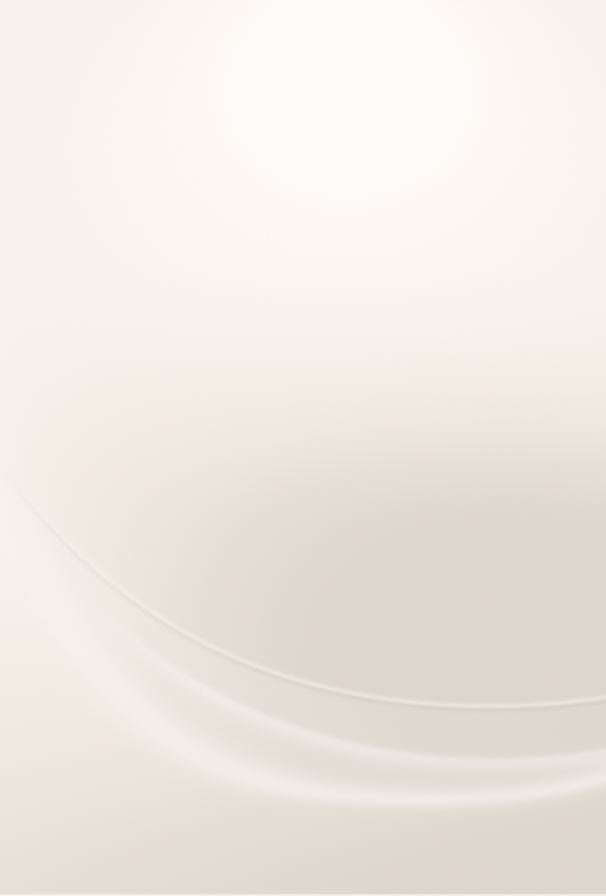
This background is drawn by a WebGL 1 fragment shader. Its source:

```glsl
precision highp float;
// Soft cream backdrop: a pale glow above, a warm grey hollow below it,
// and three sweeping satin folds along the lower left.
// Folds are quartic bowls, shaded by their approximate signed distance.

uniform vec2 u_resolution;

const vec3 GLOW = vec3(0.993, 0.982, 0.972);
const vec3 HALO = vec3(0.990, 0.960, 0.940);
const vec3 CREAM = vec3(0.976, 0.946, 0.924);
const vec3 SAND = vec3(0.938, 0.908, 0.874);
const vec3 STONE = vec3(0.868, 0.838, 0.800);
const vec3 SHEEN = vec3(0.968, 0.944, 0.932);

// Signed distance to a bowl-shaped curve, positive above it.
float bowl(vec2 p, vec2 bottom, float bend, float steepen) {
  float x = p.x - bottom.x;
  float x2 = x * x;
  float height = bottom.y + bend * x2 * (1.0 + steepen * x2);
  float slope = 2.0 * bend * x * (1.0 + 2.0 * steepen * x2);
  return (p.y - height) / sqrt(1.0 + slope * slope);
}

// Highlight with separate falloff widths above and below its crest.
float crest(float d, float above, float below) {
  float t = d / (d > 0.0 ? above : below);
  return exp(-t * t);
}

// Elliptic spot, 1 at its core and 0 beyond its rim.
float spot(vec2 p, vec2 center, vec2 radius, float core) {
  return 1.0 - smoothstep(core, 1.0, length((p - center) / radius));
}

// Base to sand to stone as the shade deepens.
vec3 tone(vec3 base, float shade) {
  vec3 warm = mix(base, SAND, clamp(shade * 2.0, 0.0, 1.0));
  return mix(warm, STONE, clamp(shade * 2.0 - 1.0, 0.0, 1.0));
}

float hash(vec2 p) {
  return fract(sin(dot(p, vec2(12.99, 78.23))) * 43758.5);
}

void main() {
  vec2 p = gl_FragCoord.xy / u_resolution.y;
  float across = gl_FragCoord.x / u_resolution.x;

  // Folds, from the inner thin rim to the outer broad one
  float inner = bowl(p, vec2(0.547, 0.212), 0.584, 1.89);
  float middle = bowl(p, vec2(0.553, 0.150), 0.676, 1.42);
  float outer = bowl(p, vec2(0.475, 0.107), 0.445, 10.6);

  // Pale light near the top
  vec3 color = mix(CREAM, HALO, spot(p, vec2(0.38, 0.84), vec2(0.46, 0.34), 0.35));
  color = mix(color, GLOW, spot(p, vec2(0.39, 0.90), vec2(0.25, 0.22), 0.35));

  // Grey hollow: a broad shelf with a deeper dome set to the right
  float shelf = 1.0 - smoothstep(0.40, 0.71, p.y);
  float fromLeft = 1.0 - exp(-(p.x + 0.02) / 0.12);
  float dome = spot(p, vec2(0.56, 0.27), vec2(0.56, 0.36), 0.2);
  float hollowShade = shelf * fromLeft * 0.64 + dome * 0.40;

  // Floor beneath the folds
  float floorShade = (1.0 - smoothstep(-0.06, 0.47, p.y)) * mix(0.74, 1.2, across);
  float inside = smoothstep(-0.02, 0.025, outer);
  color = tone(color, mix(floorShade, hollowShade, inside));

  // Translucent veil between the inner and outer folds
  float veil = smoothstep(-0.01, 0.015, outer) * (1.0 - smoothstep(-0.008, 0.002, inner));
  color = mix(color, SHEEN, veil * mix(0.30, 0.06, across));

  // Highlights, the outer one broadening to the left
  float fadeIn = smoothstep(0.04, 0.22, p.x);
  float lowered = 1.0 - smoothstep(0.36, 0.52, p.y);
  float breadth = mix(0.032, 0.013, smoothstep(0.0, 0.7, across));
  color = mix(color, SHEEN, crest(outer, breadth, breadth * 0.7) * 0.66 * lowered);
  color = mix(color, SHEEN, crest(middle, 0.0045, 0.014) * 0.54 * fadeIn);
  color = mix(color, SHEEN, crest(inner, 0.003, 0.0025) * 0.50 * lowered);

  // Fine shadow under the inner rim
  color -= 0.024 * crest(inner + 0.0045, 0.002, 0.003) * lowered;

  // Thin pale border along the bottom
  color = mix(color, GLOW, 0.7 * (1.0 - smoothstep(0.001, 0.003, p.y)));

  // Tiny dither keeps the gradients smooth
  color += (hash(gl_FragCoord.xy) - 0.5) / 255.0;
  gl_FragColor = vec4(color, 1.0);
}
```
